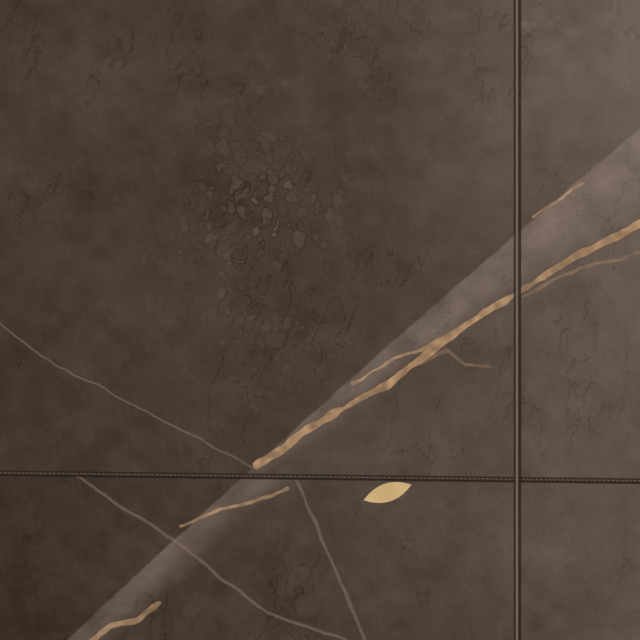
Reproduce this texture procedurally as a WebGL 2 fragment shader.

```glsl
#version 300 es
precision highp float;
uniform vec2 u_resolution;
out vec4 fragColor;

const vec3 DARK_STONE = vec3(.235, .190, .157);
const vec3 PALE_STONE = vec3(.405, .350, .312);
const vec3 BAND_LIGHT = vec3(.115, .105, .102);
const vec3 GOLD = vec3(.69, .55, .41);
const vec3 GREY_VEIN = vec3(.47, .40, .34);
const vec3 INLAY = vec3(.79, .67, .47);
const vec3 GROUT = vec3(.15, .12, .10);
const vec3 GROUT_LIGHT = vec3(.47, .41, .36);
const float SEAM_X = .8085;
const float PEBBLE_SCALE = 46.0;
const float GRAIN_SCALE = 400.0;

// Vein paths
const vec2 MAIN_LOW[4] = vec2[4](vec2(.402, .272), vec2(.521, .355), vec2(.605, .398), vec2(.710, .479));
const vec2 MAIN_HIGH[4] = vec2[4](vec2(.710, .479), vec2(.807, .542), vec2(.885, .590), vec2(1.02, .661));
const vec2 UPPER_FORK[4] = vec2[4](vec2(.550, .402), vec2(.612, .437), vec2(.664, .456), vec2(.768, .514));
const vec2 SPLINTER[4] = vec2[4](vec2(.833, .661), vec2(.860, .680), vec2(.885, .697), vec2(.908, .711));
const vec2 RIGHT_FORK[4] = vec2[4](vec2(.815, .535), vec2(.865, .562), vec2(.911, .581), vec2(1.02, .610));
const vec2 LOW_GOLD[4] = vec2[4](vec2(.285, .177), vec2(.352, .206), vec2(.400, .219), vec2(.449, .236));
const vec2 CORNER_GOLD[4] = vec2[4](vec2(.130, -.01), vec2(.175, .022), vec2(.215, .034), vec2(.247, .058));
const vec2 BRANCH[4] = vec2[4](vec2(.640, .425), vec2(.700, .452), vec2(.728, .430), vec2(.765, .428));
const vec2 LEFT_GREY[4] = vec2[4](vec2(-.01, .504), vec2(.065, .443), vec2(.234, .355), vec2(.395, .269));
const vec2 LOW_GREY[4] = vec2[4](vec2(.118, .256), vec2(.267, .160), vec2(.417, .043), vec2(.545, -.003));
const vec2 STEEP_GREY[4] = vec2[4](vec2(.463, .248), vec2(.501, .160), vec2(.534, .089), vec2(.575, -.01));

float hash(vec2 p) { return fract(sin(dot(p, vec2(127.1, 311.7))) * 43758.5453); }

float noise(vec2 p) {
  vec2 i = floor(p), f = fract(p);
  f = f * f * (3.0 - 2.0 * f);
  return mix(mix(hash(i), hash(i + vec2(1, 0)), f.x),
             mix(hash(i + vec2(0, 1)), hash(i + vec2(1, 1)), f.x), f.y);
}

float fbm(vec2 p) {
  float sum = 0.0, amp = .5;
  for (int i = 0; i < 5; i++) {
    sum += amp * noise(p);
    p = mat2(1.6, 1.2, -1.2, 1.6) * p + 7.3;
    amp *= .5;
  }
  return sum;
}

float pathDistance(vec2 p, vec2 path[4]) {
  float d = 1.0;
  for (int i = 0; i < 3; i++) {
    vec2 a = p - path[i], b = path[i + 1] - path[i];
    d = min(d, length(a - b * clamp(dot(a, b) / dot(b, b), 0.0, 1.0)));
  }
  return d;
}

float stroke(float d, float halfWidth, float soft) {
  return 1.0 - smoothstep(halfWidth - soft, halfWidth + soft, d);
}

float blob(vec2 p, vec2 center, vec2 size) {
  vec2 q = (p - center) / size;
  return exp(-dot(q, q));
}

// Pale fragments with dark rims, x = fill, y = rim
vec2 pebbles(vec2 p) {
  vec2 cell = floor(p), result = vec2(0);
  for (int j = -1; j <= 1; j++)
    for (int i = -1; i <= 1; i++) {
      vec2 id = cell + vec2(i, j);
      vec2 q = p - id - vec2(hash(id), hash(id + 19.7));
      float size = mix(.12, .52, pow(hash(id + 5.1), 2.0));
      float d = length(q * vec2(1.15, .85)) - size;
      result.x = max(result.x, (1.0 - smoothstep(-.10, .05, d)) * hash(id + 31.3));
      result.y = max(result.y, exp(-pow((d - .07) / .08, 2.0)));
    }
  return result;
}

void main() {
  vec2 p = gl_FragCoord.xy / u_resolution;
  float px = 1.0 / min(u_resolution.x, u_resolution.y);
  float soft = max(px, .0014);
  float seamY = .2605 - .0125 * p.x;
  float upperTile = smoothstep(-.002, .002, p.y - seamY);

  // Stone body
  float cloud = fbm(p * 7.0) - .48;
  float detail = fbm(p * 38.0 + 3.0) - .48;
  float tone = .17 + p.x * p.x * (.50 + .48 * p.y) + .12 * blob(p, vec2(.14, .88), vec2(.2, .25));
  tone += .40 * cloud + .38 * detail - .10 * (1.0 - upperTile) * (1.0 - p.x);
  vec3 color = mix(DARK_STONE, PALE_STONE, tone);

  // Hairline cracks and embedded fragments
  float crackField = abs(fbm(p * vec2(17.0, 8.0) + detail * .7) - .49);
  color -= .035 * (1.0 - smoothstep(0.0, .018, crackField)) * smoothstep(.40, .62, noise(p * 9.0 + 2.0));
  float cluster = blob(p, vec2(.41, .64), vec2(.13, .20)) + .6 * blob(p, vec2(.55, .94), vec2(.05, .08))
                + .6 * blob(p, vec2(.83, .99), vec2(.11, .04)) + .35 * blob(p, vec2(.91, .51), vec2(.07, .03));
  vec2 frag = pebbles(p * PEBBLE_SCALE + 1.6 * vec2(fbm(p * 45.0), fbm(p * 45.0 + 11.0)));
  float patchy = cluster * smoothstep(.25, .6, noise(p * 16.0));
  color += patchy * (.075 * frag.x - .036 * frag.y);

  // Diagonal lit band
  float edgeY = .893 * (p.x - .104) + .012 * sin(3.5 * (p.x - .104));
  float depth = (edgeY - p.y) * .746 + .003 * detail;
  float bandWidth = mix(.05, .018 + .17 * max(p.x - .4, 0.0), upperTile);
  float inside = smoothstep(-.002, .003, depth);
  float fade = 1.0 - smoothstep(.35, 1.25, depth / bandWidth);
  float streaks = fbm(mat2(.74, -.67, .67, .74) * p * vec2(22.0, 30.0));
  color += BAND_LIGHT * inside * fade * (.55 + .8 * streaks) * mix(1.0, .6, smoothstep(.75, 1.0, p.x));
  color += inside * (.018 + .05 * (streaks - .48)) * (1.0 - .5 * p.x);

  // Veins, roughened by noise
  vec2 w = p + .008 * (vec2(fbm(p * 32.0), fbm(p * 32.0 + 9.0)) - .48);
  float rough = .45 + 1.1 * noise(p * 48.0);
  float grey = max(max(stroke(pathDistance(w, LEFT_GREY), .0015, soft),
      stroke(pathDistance(w, LOW_GREY), .0024, soft)), stroke(pathDistance(w, STEEP_GREY), .0024, soft));
  color = mix(color, GREY_VEIN, .65 * grey);
  float mainDist = min(pathDistance(w, MAIN_LOW), pathDistance(w, MAIN_HIGH));
  color -= .05 * exp(-mainDist / .007) * inside;
  float thin = max(stroke(pathDistance(w, UPPER_FORK), .0025 * rough, soft),
      max(stroke(pathDistance(w, LOW_GOLD), .0024 * rough, soft), stroke(pathDistance(w, SPLINTER), .0018, soft)));
  float faint = max(stroke(pathDistance(w, RIGHT_FORK), .0024 * rough, soft),
      stroke(pathDistance(w, BRANCH), .0025 * rough, soft));
  float gold = max(stroke(mainDist, .0052 * rough, soft), max(.8 * thin, .4 * faint));
  gold = max(gold, .8 * stroke(pathDistance(w, CORNER_GOLD), .0045 * rough, soft));
  color = mix(color, GOLD * (.8 + .35 * noise(p * 90.0)), .88 * gold);

  // Leaf-shaped inlay
  vec2 leaf = mat2(.951, -.309, .309, .951) * (p - vec2(.6055, .2305));
  float leafDist = abs(leaf.y) - .0145 * (1.0 - pow(abs(leaf.x) / .0395, 2.0));
  color = mix(color, INLAY + .1 * detail, stroke(leafDist, 0.0, soft));

  // Fine grain
  color += .022 * (noise(p * GRAIN_SCALE) - .5);

  // Twisted horizontal seam and raised vertical seam
  float across = p.y - seamY;
  float twist = smoothstep(-.2, .8, sin(900.0 * (p.x + across)));
  color = mix(color, GROUT, .85 * stroke(abs(across), .0042, soft));
  color = mix(color, GROUT_LIGHT, (.3 + .4 * twist) * stroke(abs(across - .0007), .0015, soft));
  float side = p.x - SEAM_X;
  color = mix(color, GROUT, .8 * stroke(abs(side), .0056, soft));
  color = mix(color, GROUT_LIGHT, .85 * stroke(abs(side + .0008), .0022, soft));

  fragColor = vec4(clamp(color, 0.0, 1.0), 1.0);
}
```
